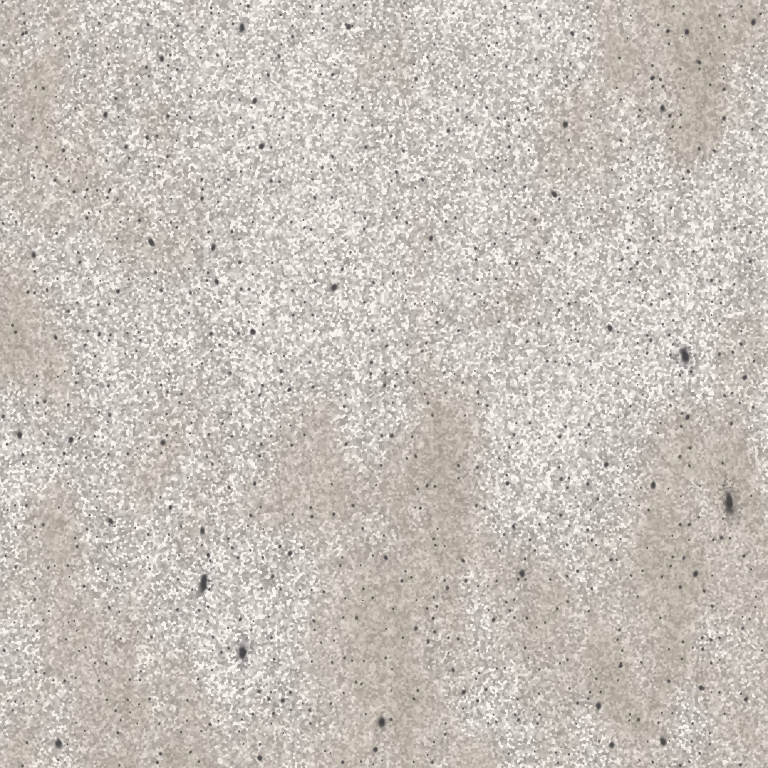
Write a WebGL 1 fragment shader that draws this texture.

```glsl
precision highp float;
// Weathered pale concrete: cloudy, vertically drawn stains under a gritty grain.
// Soft cellular noise makes clouds, streaks and grain; light patches get white
// flecks, and three sizes of jittered cells scatter the dark pinholes and pits.

uniform vec2 u_resolution;

const vec3 STONE_COLOR = vec3(0.768, 0.739, 0.708);
const vec3 STAIN_TINT = vec3(0.006, 0.0, -0.012);
const vec3 PIT_COLOR = vec3(0.23, 0.225, 0.235);
const vec3 LIGHT_LIMIT = vec3(0.975, 0.96, 0.935);

const float CLOUD_CONTRAST = 0.25;
const float STREAK_CONTRAST = 0.04;
const float CLUMP_CONTRAST = 0.08;
const float GRAIN_SMOOTH_AREA = 0.16;
const float GRAIN_ROUGH_AREA = 0.32;
const float FLECK_STRENGTH = 0.11;
const float GRAIN_CELLS = 310.0;
const float CLUMP_CELLS = 130.0;

// Two jitter values and one level per cell.
vec3 hash3(vec2 cell) {
  vec3 q = fract(cell.xyx * vec3(0.1031, 0.1030, 0.0973));
  q += dot(q, q.yxz + 33.33);
  return fract((q.xxy + q.yzz) * q.zyx);
}

// Cellular noise whose random cell levels blend by distance, 0 to 1.
float softCells(vec2 p, float sharpness) {
  vec2 home = floor(p);
  float total = 0.0;
  float weights = 0.0;
  for (int y = -1; y <= 1; y++) {
    for (int x = -1; x <= 1; x++) {
      vec2 cell = home + vec2(float(x), float(y));
      vec3 h = hash3(cell + 17.0);
      vec2 offset = cell + h.xy - p;
      float w = exp(-sharpness * dot(offset, offset));
      total += w * h.z;
      weights += w;
    }
  }
  return total / weights;
}

// Layered stains, longer in height than in width, centred on zero.
float clouds(vec2 p) {
  float broad = softCells(p * vec2(4.5, 2.8) + 3.0, 4.0);
  float medium = softCells(p * vec2(11.0, 6.5) + 41.0, 4.0);
  float small = softCells(p * vec2(30.0, 19.0) + 97.0, 4.0);
  return 0.48 * broad + 0.31 * medium + 0.21 * small - 0.5;
}

// Coverage of scattered holes: radius is in canvas units, stretch is vertical.
float pits(vec2 p, float cells, float chance, float radius, float stretch,
           float ragged) {
  vec2 cell = floor(p * cells);
  vec3 place = hash3(cell + cells * 3.0);
  vec3 shape = hash3(cell + cells * 5.0 + 211.0);
  vec2 offset = p - (cell + 0.2 + 0.6 * place.xy) / cells;
  offset.x += offset.y * (shape.y - 0.5) * 0.5;
  offset.y /= mix(1.0, stretch, shape.z);
  float size = radius * mix(0.5, 1.0, shape.x);
  float dist = length(offset) * (0.65 + 0.7 * ragged);
  float soft = 0.5 / u_resolution.y;
  float cover = 1.0 - smoothstep(size * 0.35, size * 1.2 + soft, dist);
  return cover * step(place.z, chance);
}

void main() {
  vec2 p = gl_FragCoord.xy / u_resolution.y;

  // Broad tone and the rough, light patches.
  float cloud = clouds(p);
  float rough = smoothstep(-0.14, 0.17, cloud);
  float streak = softCells(p * vec2(95.0, 5.0) + 61.0, 4.0) - 0.5;

  // Grit: fine grain over slightly larger clumps.
  float grain = softCells(p * GRAIN_CELLS, 9.0);
  float clump = softCells(p * CLUMP_CELLS + 29.0, 5.0);
  float tone = cloud * CLOUD_CONTRAST + streak * STREAK_CONTRAST;
  tone += (clump - 0.5) * CLUMP_CONTRAST;
  tone += (grain - 0.5) * mix(GRAIN_SMOOTH_AREA, GRAIN_ROUGH_AREA, rough);
  tone += smoothstep(0.7, 0.95, grain) * FLECK_STRENGTH * rough;

  vec3 color = STONE_COLOR + tone;
  color += STAIN_TINT * (1.0 - 2.0 * rough);
  color = min(color, LIGHT_LIMIT);

  // Pinholes, small pits, and a few long pits with a faint halo.
  float hole = 0.75 * pits(p, 75.0, 0.2, 0.0019, 1.3, clump);
  hole = max(hole, 0.85 * pits(p, 17.0, 0.2, 0.0042, 1.6, clump));
  hole = max(hole, 0.9 * pits(p, 5.0, 0.34, 0.0075, 2.6, clump));
  hole = max(hole, 0.3 * pits(p, 5.0, 0.34, 0.014, 2.6, grain));
  color = mix(color, PIT_COLOR, hole);

  gl_FragColor = vec4(color, 1.0);
}
```
